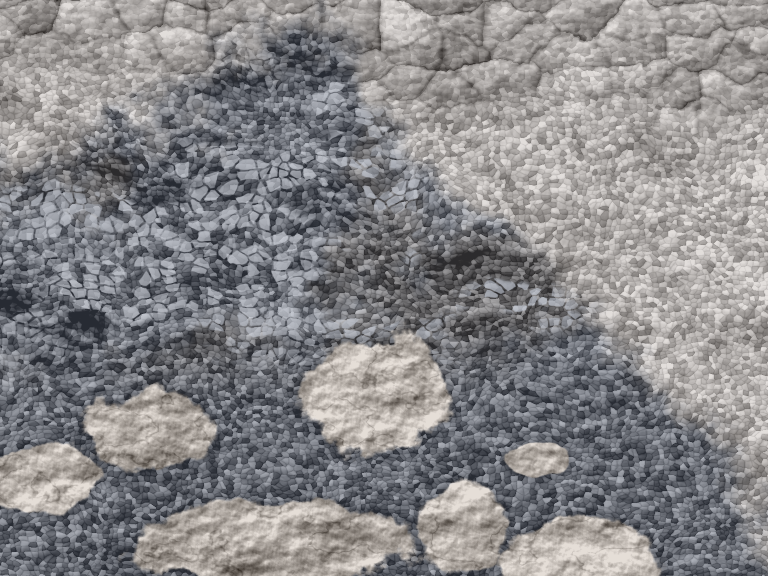
Write a WebGL 2 fragment shader that draws this texture.

```glsl
#version 300 es
precision highp float;
// A weathered hillside: dark layered shale with pale flakes, fading into
// warm scree at the top and right, with blocky boulders near the foot.
// Cellular stones and layered noise set brightness; a warm/cool tint colours it.

uniform vec2 u_resolution;
out vec4 fragColor;

const vec3 COOL_TINT = vec3(-0.016, -0.002, 0.030);
const vec3 WARM_TINT = vec3(0.028, 0.000, -0.026);
const vec2 LIGHT_DIR = vec2(-0.45, 0.89);
const float SHALE_LEVEL = 0.435;
const float SCREE_LEVEL = 0.700;
const float BOULDER_LEVEL = 0.680;
const float FLAKE_LEVEL = 0.690;
const vec2 GRIT_CELL = vec2(0.0105, 0.0085);
const vec2 FLAKE_CELL = vec2(0.024, 0.017);
const vec2 BLOCK_CELL = vec2(0.095, 0.055);
const int BOULDER_COUNT = 7;
// Boulders: centre xy, radii zw.
const vec4 BOULDERS[BOULDER_COUNT] = vec4[](
  vec4(0.64, 0.31, 0.13, 0.10), vec4(0.26, 0.25, 0.13, 0.07),
  vec4(0.06, 0.17, 0.12, 0.06), vec4(0.48, 0.05, 0.26, 0.08),
  vec4(0.80, 0.08, 0.08, 0.08), vec4(1.00, 0.03, 0.13, 0.06),
  vec4(0.93, 0.20, 0.05, 0.03));

vec2 hash2(vec2 p) {
  vec3 q = fract(p.xyx * vec3(0.1031, 0.1030, 0.0973));
  q += dot(q, q.yzx + 33.33);
  return fract((q.xx + q.yz) * q.zy);
}

float noise(vec2 p) {
  vec2 i = floor(p), f = fract(p);
  f = f * f * (3.0 - 2.0 * f);
  return mix(mix(hash2(i).x, hash2(i + vec2(1, 0)).x, f.x),
             mix(hash2(i + vec2(0, 1)).x, hash2(i + vec2(1, 1)).x, f.x), f.y);
}

// Layered noise centred on zero.
float fbm(vec2 p) {
  float sum = 0.0, amp = 0.5;
  for (int i = 0; i < 5; i++) {
    sum += amp * (noise(p + 40.0) - 0.5);
    p = mat2(0.96, 0.28, -0.28, 0.96) * p * 2.07 + 7.3;
    amp *= 0.52;
  }
  return sum;
}

// Slope toward the light, positive where lit.
float relief(vec2 p) {
  return fbm(p) - fbm(p + LIGHT_DIR * 0.16);
}

// Cellular stones: x = gap to the next stone, y = random tone, z = lit side.
vec3 stones(vec2 p) {
  vec2 cell = floor(p), nearest = vec2(0.0);
  float first = 9.0, second = 9.0, tone = 0.0;
  for (int j = -1; j <= 1; j++)
  for (int i = -1; i <= 1; i++) {
    vec2 id = cell + vec2(i, j);
    vec2 d = p - id - 0.1 - 0.8 * hash2(id + 60.0);
    float dist = length(d);
    if (dist < first) {
      second = first;
      first = dist;
      nearest = d;
      tone = hash2(id + 191.0).y;
    } else second = min(second, dist);
  }
  return vec3(second - first, tone, dot(nearest, LIGHT_DIR));
}

vec3 hillside(vec2 p) {
  float broad = fbm(p * 4.0);
  vec2 warped = p + 0.035 * vec2(fbm(p * 9.0 + 3.0), fbm(p * 9.0 + 15.0));
  vec3 grit = stones(warped / GRIT_CELL);
  float gritShade = grit.y - 0.5 + 0.3 * grit.z;
  float gritGap = 1.0 - smoothstep(0.0, 0.35, grit.x);

  // Layered shale, with dark ledges and clusters of pale flakes
  vec2 bed = warped + vec2(0.0, 0.05 * broad);
  float layered = smoothstep(0.28, 0.46, p.y);
  float band = fbm(bed * vec2(3.5, 15.0));
  float ledge = smoothstep(0.07, 0.0, abs(fbm(bed * vec2(4.0, 13.0) + 21.0)))
              * smoothstep(-0.02, 0.16, fbm(bed * vec2(5.0, 9.0) + 9.0));
  float shale = SHALE_LEVEL + 0.36 * gritShade - 0.09 * gritGap
              + layered * (0.42 * band - 0.20 * ledge)
              + 0.55 * relief(bed * vec2(16.0, 34.0));
  vec3 flake = stones(bed / FLAKE_CELL);
  float cluster = smoothstep(0.0, 0.13, fbm(bed * vec2(4.5, 10.0) + 31.0) + 0.02);
  float flakes = cluster * layered * smoothstep(0.42, 0.52, flake.y)
               * smoothstep(0.06, 0.22, flake.x);
  shale = mix(shale, FLAKE_LEVEL + 0.14 * (flake.y - 0.7) + 0.10 * gritShade, 0.85 * flakes);
  float shaleWarmth = 0.45 * layered * smoothstep(-0.05, 0.18, fbm(p * 6.0 + 51.0)) * (1.0 - flakes);

  // Pale scree, with broken blocks along the top
  float scree = SCREE_LEVEL + 0.30 * gritShade - 0.08 * gritGap
              + 0.32 * fbm(p * vec2(9.0, 12.0) + 5.0) + 0.5 * relief(p * 22.0);
  vec3 block = stones((p + 0.06 * vec2(broad, fbm(p * 14.0))) / BLOCK_CELL);
  float blocky = smoothstep(0.74, 0.90, p.y + 0.5 * broad);
  float blockLevel = 0.61 + 0.22 * (block.y - 0.5) + 0.28 * block.z
                   - 0.20 * (1.0 - smoothstep(0.0, 0.16, block.x))
                   + 0.12 * gritShade + 1.1 * relief(p * vec2(18.0, 26.0));
  scree = mix(scree, blockLevel, 0.75 * blocky);

  // Shale forms a wedge widening downhill
  float rightSide = 1.396 - 0.95 * p.y - p.x;
  float topSide = 0.79 + 0.18 * p.x - p.y;
  float wedge = min(rightSide, topSide) + 0.38 * broad + 0.10 * fbm(p * 25.0);
  float isShale = smoothstep(-0.06, 0.05, wedge);
  float level = mix(scree, shale, isShale);
  float warmth = mix(0.72, shaleWarmth, isShale);

  // Boulders with fractured faces and shadowed rims
  float rim = 9.0;
  for (int i = 0; i < BOULDER_COUNT; i++) {
    vec4 b = BOULDERS[i];
    rim = min(rim, length((p - b.xy) / b.zw) - 1.0);
  }
  rim += 0.9 * fbm(p * 11.0 + 17.0) + 0.25 * fbm(p * 40.0);
  float crack = smoothstep(0.025, 0.0, abs(fbm(p * vec2(10.0, 15.0) + 63.0)));
  float face = BOULDER_LEVEL + 1.5 * relief(p * vec2(11.0, 17.0)) + 0.20 * broad
             + 0.9 * relief(p * 38.0) - 0.13 * crack + 0.07 * gritShade;
  float isBoulder = smoothstep(0.05, -0.06, rim);
  level -= 0.10 * smoothstep(0.22, 0.0, rim) * isShale;
  level = mix(level, face, isBoulder);
  warmth = mix(warmth, 1.0, isBoulder);

  level = clamp(level, 0.17, 0.87);
  return level + mix(COOL_TINT, WARM_TINT, warmth);
}

void main() {
  // Four samples per pixel soften the stone edges
  vec3 colour = vec3(0.0);
  for (int i = 0; i < 4; i++) {
    vec2 offset = vec2(i % 2, i / 2) * 0.5 - 0.25;
    colour += hillside((gl_FragCoord.xy + offset) / u_resolution.y);
  }
  fragColor = vec4(colour * 0.25, 1.0);
}
```
